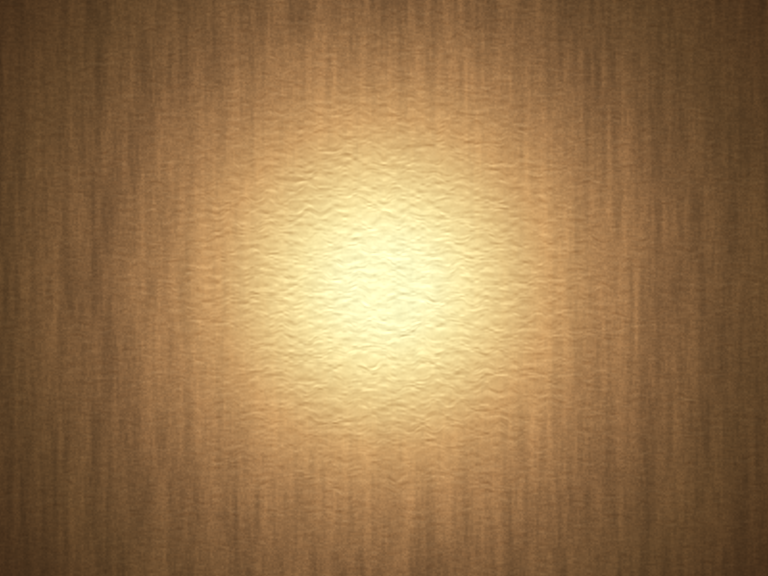
Reproduce this background procedurally as a WebGL 1 fragment shader.

```glsl
precision highp float;
// Warm spotlight on a brown textured wall: a radial colour ramp glows from
// the centre, vertical fibre streaks darken the rim, and an embossed noise
// field adds fine horizontal ripples lit from above.

#define GLOW_CENTER vec2(0.0, 0.005)
#define STREAK_CENTER 0.05
#define STREAK_RIM 0.36
#define RELIEF_SCALE vec2(62.0, 125.0)
#define RELIEF_STEP 0.0035
#define RELIEF_STRENGTH 0.30
#define SPECKLE_SCALE 300.0
#define SPECKLE_STRENGTH 0.10

uniform vec2 u_resolution;

const vec3 CORE = vec3(1.00, 0.98, 0.76);
const vec3 CREAM = vec3(0.98, 0.90, 0.64);
const vec3 GOLD = vec3(0.90, 0.77, 0.52);
const vec3 TAN = vec3(0.80, 0.62, 0.40);
const vec3 OCHRE = vec3(0.66, 0.49, 0.315);
const vec3 BROWN = vec3(0.51, 0.37, 0.235);
const vec3 UMBER = vec3(0.375, 0.27, 0.16);
const vec3 SHADE = vec3(0.27, 0.18, 0.10);

float hash(vec2 cell) {
  vec3 q = fract(cell.xyx * vec3(0.1031, 0.1030, 0.0973));
  q += dot(q, q.yzx + 33.33);
  return fract((q.x + q.y) * q.z);
}

float noise(vec2 p) {
  vec2 cell = floor(p);
  vec2 f = fract(p);
  f = f * f * (3.0 - 2.0 * f);
  float low = mix(hash(cell), hash(cell + vec2(1.0, 0.0)), f.x);
  float high = mix(hash(cell + vec2(0.0, 1.0)), hash(cell + 1.0), f.x);
  return mix(low, high, f.y);
}

float ramp(float start, float end, float x) {
  return clamp((x - start) / (end - start), 0.0, 1.0);
}

// Colour of the light falling off with radius, in canvas heights.
vec3 glowColor(float r) {
  vec3 c = mix(CORE, CREAM, smoothstep(0.05, 0.16, r));
  c = mix(c, GOLD, ramp(0.14, 0.21, r));
  c = mix(c, TAN, ramp(0.21, 0.29, r));
  c = mix(c, OCHRE, ramp(0.29, 0.38, r));
  c = mix(c, BROWN, ramp(0.38, 0.49, r));
  c = mix(c, UMBER, ramp(0.49, 0.66, r));
  return mix(c, SHADE, ramp(0.66, 0.86, r));
}

// Long vertical fibres with ragged ends, centred on zero.
float streaks(vec2 p) {
  float broad = noise(p * vec2(26.0, 2.0));
  float fibre = noise(p * vec2(105.0, 8.0) + 17.0);
  float fine = noise(p * vec2(210.0, 30.0) + 41.0);
  return 0.30 * broad + 0.42 * fibre + 0.28 * fine - 0.5;
}

// Height of the plaster surface.
float surface(vec2 p) {
  vec2 q = p * RELIEF_SCALE;
  q.y += 1.2 * noise(p * 45.0);
  return 0.65 * noise(q) + 0.35 * noise(q * 1.9 + 9.0);
}

void main() {
  vec2 p = (gl_FragCoord.xy - 0.5 * u_resolution) / u_resolution.y;
  float r = length(p - GLOW_CENTER);
  vec2 wall = p + 5.0;

  vec3 color = glowColor(r);
  float rim = smoothstep(0.18, 0.52, r);

  // Fibres and speckle grow stronger away from the light.
  color *= 1.0 + mix(STREAK_CENTER, STREAK_RIM, rim) * streaks(wall);
  float speckle = noise(wall * SPECKLE_SCALE) - 0.5;
  color *= 1.0 + SPECKLE_STRENGTH * (0.2 + rim) * speckle;

  // Slope of the surface lights the ripples; their shadows turn warm.
  float slope = surface(wall) - surface(wall + vec2(0.0, RELIEF_STEP));
  float fade = mix(1.0, 0.55, rim) * mix(0.65, 1.0, smoothstep(0.0, 0.2, r));
  color *= 1.0 + RELIEF_STRENGTH * fade * slope * vec3(0.75, 1.0, 1.3);

  gl_FragColor = vec4(clamp(color, 0.0, 1.0), 1.0);
}
```
